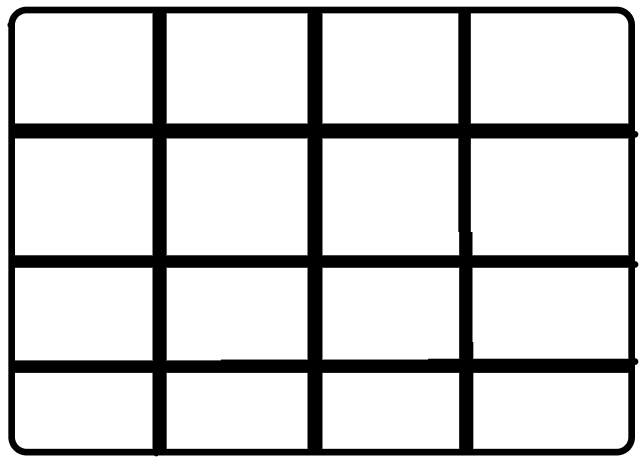
A Shadertoy shader for this pattern:

```glsl
#define SHEET vec2(768.0, 561.0)
#define FRAME_MIN vec2(14.0, 12.0)
#define FRAME_MAX vec2(758.0, 542.0)
#define FRAME_HALF 4.0
#define FRAME_RADIUS 18.0
#define NUB_RADIUS 4.0
#define INK vec3(0.0)
#define PAPER vec3(1.0)

// Each bar: centre, half width
const vec2 COLUMNS[3] = vec2[3](vec2(191.5, 8.5), vec2(378.0, 9.0), vec2(557.5, 7.5));
const vec2 ROWS[3] = vec2[3](vec2(157.0, 9.0), vec2(313.5, 7.5), vec2(439.5, 7.5));
// Height of the stroke end on the right of each row
const float NUB_Y[3] = float[3](161.0, 317.0, 433.5);

float roundedBox(vec2 p, vec2 halfSize, float radius) {
    vec2 q = abs(p) - halfSize + radius;
    return length(max(q, 0.0)) + min(max(q.x, q.y), 0.0) - radius;
}

float box(vec2 p, vec2 lo, vec2 hi) {
    return roundedBox(p - 0.5 * (lo + hi), 0.5 * (hi - lo), 0.0);
}

float ledge(float at, float x) {
    return smoothstep(at - 0.5, at + 0.5, x);
}

float gridDistance(vec2 p) {
    // Rounded frame
    vec2 centre = 0.5 * (FRAME_MIN + FRAME_MAX);
    vec2 halfSize = 0.5 * (FRAME_MAX - FRAME_MIN);
    float d = abs(roundedBox(p - centre, halfSize, FRAME_RADIUS)) - FRAME_HALF;

    for (int i = 0; i < 3; i++) {
        // Hand-drawn ledges along the last column and the last row
        float last = i == 2 ? 1.0 : 0.0;
        float upper = ledge(278.0, p.y), lower = ledge(410.0, p.y);
        float leftShift = last * upper;
        float rightShift = last * (2.0 * upper + lower);
        float topShift = last * (ledge(265.0, p.x) + ledge(514.0, p.x));

        vec2 column = COLUMNS[i], row = ROWS[i];
        d = min(d, box(p, vec2(column.x - column.y + leftShift, FRAME_MIN.y),
                          vec2(column.x + column.y + rightShift, FRAME_MAX.y)));
        d = min(d, box(p, vec2(FRAME_MIN.x, row.x - row.y - topShift),
                          vec2(FRAME_MAX.x, row.x + row.y)));

        // Stroke end poking past the frame
        d = min(d, length(p - vec2(762.0, NUB_Y[i])) - NUB_RADIUS);
    }

    // Small blots on the lower and left frame edges
    d = min(d, length(p - vec2(187.5, 543.0)) - NUB_RADIUS);
    return min(d, length(p - vec2(13.0, 30.0)) - NUB_RADIUS);
}

void mainImage(out vec4 fragColor, in vec2 fragCoord) {
    vec2 uv = fract(fragCoord / iResolution.xy);
    vec2 p = vec2(uv.x, 1.0 - uv.y) * SHEET;
    float pixel = SHEET.y / iResolution.y;
    float ink = clamp(0.5 - gridDistance(p) / pixel, 0.0, 1.0);
    fragColor = vec4(mix(PAPER, INK, ink), 1.0);
}
```
